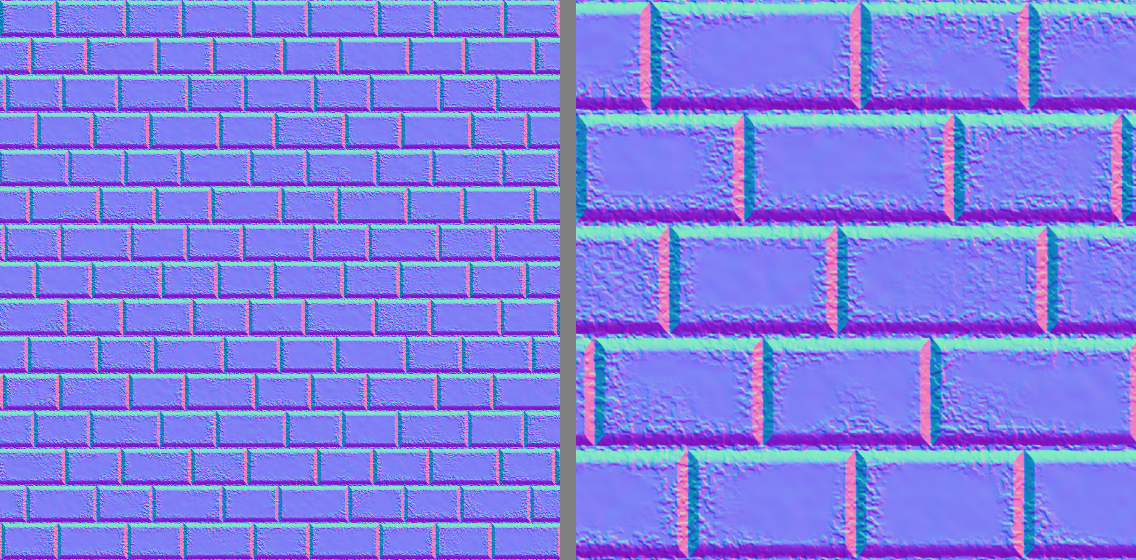
Left, the full canvas; right, a detail of the centre.
Reproduce this texture map procedurally as a Shadertoy shader.

```glsl
// Tangent-space normal map of bevelled stone bricks in a shifted long/short bond.
const float ROWS         = 15.0;
const float SHORT_BRICK  = 0.1;        // five short and four long bricks fill a row
const float LONG_BRICK   = 0.125;
const float FIRST_START  = -0.1;       // where the pattern starts in the top row
const float ROW_SHIFT    = 1.0 / 18.0; // half an average brick per row
const vec2  BEVEL_WIDTH  = vec2(0.0135, 0.0082); // at the side and bed joints
const float BEVEL_SLOPE  = 1.65;
const vec2  SEAM_WIDTH   = vec2(0.0004, 0.0014); // flat crumbled strip in the joints
const float GRAIN_SCALE  = 350.0;
const float GRAIN_HEIGHT = 0.0014;
const float RIPPLE_SCALE = 85.0;
const float RIPPLE_HEIGHT = 0.0007;
const float PATCH_SCALE  = 26.0;
const float SAMPLE_STEP  = 0.0006;     // half the span of the slope estimate
const float BLUE_SCALE   = 0.93;       // mutes the upward component

float hash(vec2 p) {
    return fract(sin(dot(p, vec2(127.1, 311.7))) * 43758.5453);
}

float valueNoise(vec2 p) {
    vec2 cell = floor(p);
    vec2 f = fract(p);
    f = f * f * (3.0 - 2.0 * f);
    float low  = mix(hash(cell), hash(cell + vec2(1.0, 0.0)), f.x);
    float high = mix(hash(cell + vec2(0.0, 1.0)), hash(cell + 1.0), f.x);
    return mix(low, high, f.y);
}

float fbm(vec2 p) {
    float sum = 0.0;
    float amplitude = 0.65;
    for (int i = 0; i < 2; i++) {
        sum += amplitude * valueNoise(p);
        p = p * 1.83 + vec2(17.3, 9.1);
        amplitude *= 0.54;
    }
    return sum;
}

// Returns distances to the nearest side and bed joints, then the brick id.
vec4 brickAt(vec2 p) {
    float y = (1.0 - p.y) * ROWS;
    float row = floor(y);
    float bed = fract(y);
    float along = fract(p.x - FIRST_START - row * ROW_SHIFT);

    // One extra short brick, then repeating short and long pairs.
    float column = 0.0;
    float x = along;
    float width = SHORT_BRICK;
    if (along >= SHORT_BRICK) {
        float pairWidth = SHORT_BRICK + LONG_BRICK;
        float pair = floor((along - SHORT_BRICK) / pairWidth);
        x = along - SHORT_BRICK - pair * pairWidth;
        column = 1.0 + 2.0 * pair;
        if (x >= SHORT_BRICK) {
            x -= SHORT_BRICK;
            width = LONG_BRICK;
            column += 1.0;
        }
    }
    float side = min(x, width - x);
    return vec4(side, min(bed, 1.0 - bed) / ROWS, column, row);
}

float heightAt(vec2 p) {
    vec4 brick = brickAt(p);
    float edge = min(brick.x, brick.y);

    // Mitred bevel: steep beside the seam, rounded into the flat face.
    vec2 t = clamp((brick.xy - SEAM_WIDTH) / BEVEL_WIDTH, 0.0, 1.0);
    vec2 rise = BEVEL_SLOPE * BEVEL_WIDTH * (t - t * t * t / 3.0);
    float height = min(rise.x, rise.y);

    // Rough patches gather near the edges and thin out over the face.
    float nearEdge = 1.0 - smoothstep(0.007, 0.022, edge);
    float patches = valueNoise(p * PATCH_SCALE + 5.0 * brick.zw);
    float wear = 0.6 * patches + 0.45 * nearEdge + 0.2 * hash(brick.zw + 3.7);
    wear = smoothstep(0.35, 0.95, wear);

    // Bed bevels stay smoother, apart from the crumbled seam.
    wear *= mix(0.5, 1.0, smoothstep(0.005, 0.011, brick.y));
    wear += 0.8 * (1.0 - smoothstep(SEAM_WIDTH.y, 2.0 * SEAM_WIDTH.y, brick.y));

    float grain = smoothstep(0.35, 0.7, fbm(p * GRAIN_SCALE));
    float ripple = fbm(p * RIPPLE_SCALE + 40.0);
    return height + GRAIN_HEIGHT * wear * grain + RIPPLE_HEIGHT * ripple;
}

void mainImage(out vec4 fragColor, in vec2 fragCoord) {
    vec2 uv = fragCoord / iResolution.xy;
    vec2 stepX = vec2(SAMPLE_STEP, 0.0);
    vec2 stepY = vec2(0.0, SAMPLE_STEP);

    // Central differences turn the relief into a surface normal.
    vec2 slope = vec2(heightAt(uv + stepX) - heightAt(uv - stepX),
                      heightAt(uv + stepY) - heightAt(uv - stepY)) / (2.0 * SAMPLE_STEP);
    vec3 normal = normalize(vec3(-slope, 1.0));
    normal.z *= BLUE_SCALE;
    fragColor = vec4(0.5 + 0.5 * normal, 1.0);
}
```
